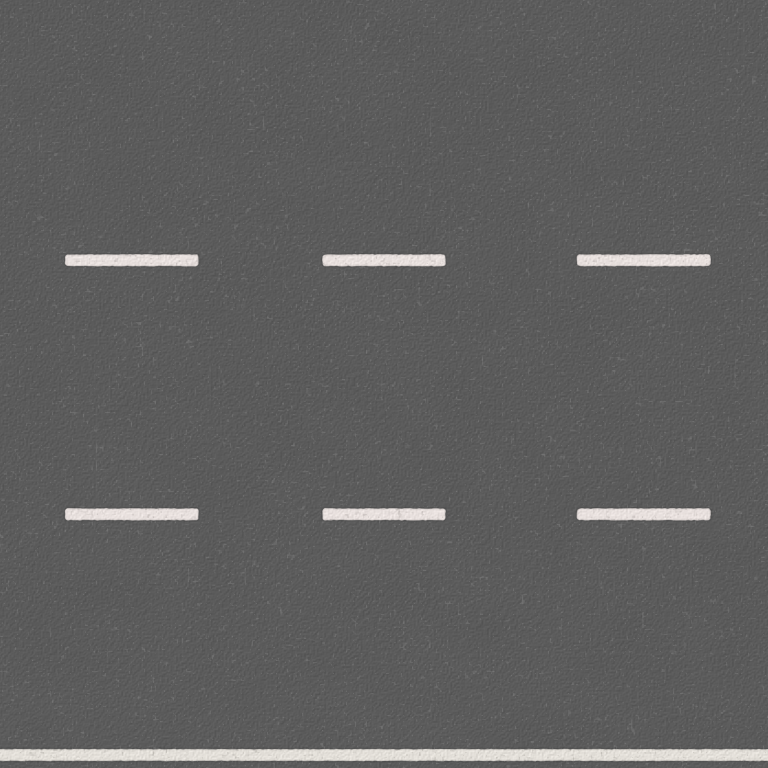
A three.js fragment shader for this pattern:

```glsl
// Grainy asphalt road with two rows of three painted lane dashes and a solid edge line.
varying vec2 vUv;

float hash(vec2 p) {
  vec3 q = fract(vec3(p.xyx) * 0.1031);
  q += dot(q, q.yzx + 33.33);
  return fract((q.x + q.y) * q.z);
}

float noise(vec2 p) {
  vec2 cell = floor(p), f = fract(p);
  f = f * f * (3.0 - 2.0 * f);
  return mix(mix(hash(cell), hash(cell + vec2(1.0, 0.0)), f.x),
             mix(hash(cell + vec2(0.0, 1.0)), hash(cell + 1.0), f.x), f.y);
}

float roundedBox(vec2 p, vec2 halfSize, float radius) {
  vec2 d = abs(p) - halfSize + radius;
  return length(max(d, 0.0)) + min(max(d.x, d.y), 0.0) - radius;
}

// Signed distance to the dashes; the outer columns are longer and shifted right.
float laneDashes(vec2 p) {
  float column = clamp(floor(p.x * 3.0), 0.0, 2.0) - 1.0;
  float outer = abs(column);
  float x = p.x - 0.5 - column / 3.0 - 0.005 * outer;
  float y = abs(p.y - 0.4957) - 0.1654;
  return roundedBox(vec2(x, y), vec2(0.0802 + 0.0068 * outer, 0.0077), 0.004);
}

void main() {
  // Fine relief lit from the upper left, with sparse pale grit
  vec2 grainPos = vUv * 420.0;
  float relief = noise(grainPos) - noise(grainPos + vec2(-0.6, 0.6));
  float grit = smoothstep(0.78, 1.0, noise(vUv * 350.0 + 71.0));
  float mottle = noise(vUv * 22.0) - 0.5;
  vec3 asphalt = vec3(0.356) + 0.045 * relief + 0.07 * grit + 0.008 * mottle;

  // Painted marks with slightly uneven edges
  float edgeLine = abs(vUv.y - 0.0169) - 0.0077;
  float dashes = laneDashes(vUv);
  float wobble = (noise(vUv * 260.0 + 19.0) - 0.5) * 0.0009;
  float d = min(dashes, edgeLine) + wobble;
  float coverage = 1.0 - smoothstep(-0.001, 0.001, d);

  // Textured paint, dulled at its rim, with a faint shadow on the road
  vec3 paint = edgeLine < dashes ? vec3(0.89, 0.875, 0.85) : vec3(0.91, 0.88, 0.87);
  float pits = smoothstep(0.72, 1.0, noise(vUv * 300.0 + 43.0));
  paint += 0.07 * relief - 0.09 * pits;
  paint *= 1.0 - 0.1 * smoothstep(-0.0025, 0.0, d);
  asphalt *= 1.0 - 0.12 * (1.0 - smoothstep(0.0, 0.003, d));

  gl_FragColor = vec4(mix(asphalt, paint, coverage), 1.0);
}
```
